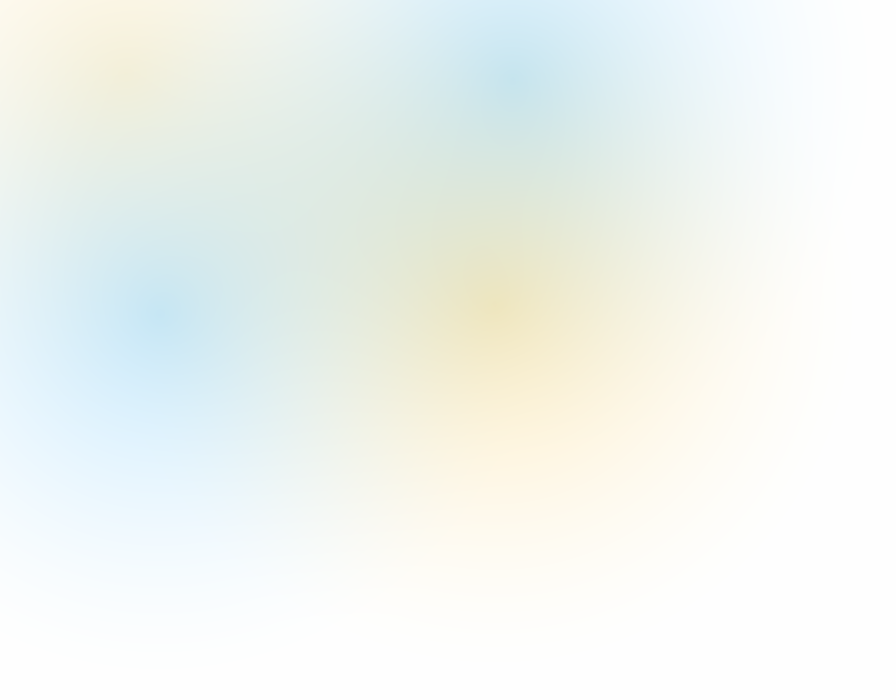
A Shadertoy shader for this background:

```glsl
// Four soft pastel glows, two amber and two sky blue, crossed on a white ground.

// Strength of a round glow: 1 at its centre, easing to 0 at the radius.
float glow(vec2 p, vec2 centre, float radius) {
    return pow(max(1.0 - length(p - centre) / radius, 0.0), 1.6);
}

void mainImage(out vec4 fragColor, in vec2 fragCoord) {
    // Canvas units: height is 1, origin at the lower left
    vec2 p = fragCoord / iResolution.y;

    // Light that each tint takes away from white
    vec3 skyShade = vec3(0.220, 0.085, 0.006);
    vec3 amberShade = vec3(0.005, 0.075, 0.250);

    // Sky glows: upper right and middle left
    float sky = glow(p, vec2(0.733, 0.887), 0.55)
              + glow(p, vec2(0.228, 0.550), 0.55);

    // Amber glows: centre and a fainter one at the upper left
    float amber = glow(p, vec2(0.708, 0.563), 0.55)
                + 0.58 * glow(p, vec2(0.180, 0.895), 0.53);

    vec3 color = vec3(0.998) - sky * skyShade - amber * amberShade;
    fragColor = vec4(color, 1.0);
}
```
